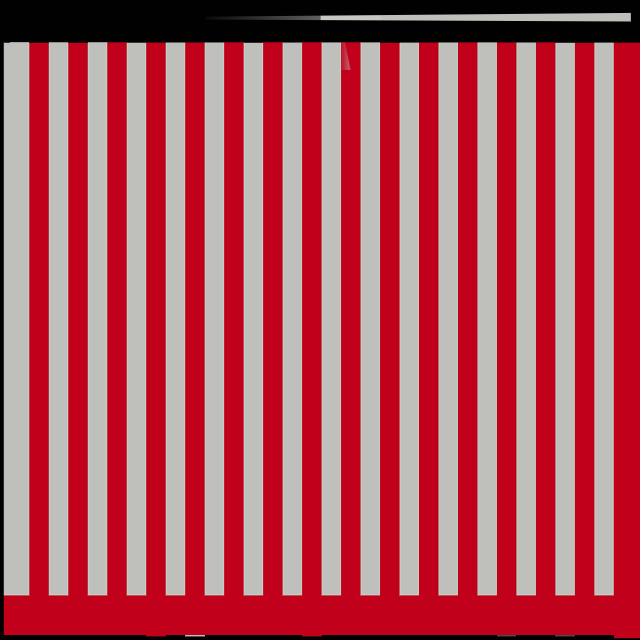
Write a WebGL 1 fragment shader that draws this pattern.

```glsl
precision highp float;
// Red and grey vertical stripes above a red hem, on black, with a thin tapering sliver over the top.
uniform vec2 u_resolution;

float hash(float n) {
  n = fract(n * 0.1031);
  n *= n + 33.33;
  return fract(n * (n + n));
}

// Turns a signed distance (positive inside) into smooth coverage.
float cover(float d) {
  return clamp(0.5 + d * min(u_resolution.x, u_resolution.y), 0.0, 1.0);
}

float isStripe(float n, float wanted) {
  return 1.0 - step(0.5, abs(n - wanted));
}

// Signed distance to the red area: stripes, wide last stripe and hem.
float redArea(vec2 p, float phase) {
  float d = (0.25 - abs(fract(phase + 0.25) - 0.5)) * 0.06089;
  d = min(d, p.x - 0.0458);
  d = max(d, p.x - 0.959);
  return max(d, 0.0697 - p.y);
}

// Pale flap folded over the top of one red stripe.
float flap(vec2 p) {
  float slant = mix(0.548, 0.539, (p.y - 0.8906) / 0.043);
  float d = min(min(p.x - 0.5339, slant - p.x), p.y - 0.8906);
  return cover(d) * mix(0.15, 0.42, smoothstep(0.534, 0.546, p.x));
}

// Coverage of the thin wedge above the stripes.
float sliver(vec2 p) {
  float along = (p.x - 0.3216) / 0.664;
  float upper = mix(0.9740, 0.9798, along);
  float lower = mix(0.9694, 0.9664, along);
  float d = min(upper - p.y, p.y - lower);
  return cover(min(d, min(p.x - 0.3216, 0.9857 - p.x)));
}

void main() {
  vec2 p = gl_FragCoord.xy / u_resolution;
  vec3 red = vec3(0.755, 0.0, 0.105);
  vec3 grey = vec3(0.75, 0.75, 0.735);
  float phase = (p.x - 0.0458) / 0.06089;
  float stripe = min(floor(phase * 2.0), 30.0);

  // Stripes, with a faint colour fringe on both sides of each edge
  float d = redArea(p, phase);
  float fringe = 1.0 - smoothstep(0.0012, 0.0024, abs(d));
  vec3 redSide = mix(red, vec3(0.75, 0.0, 0.05), fringe);
  vec3 greySide = mix(grey, vec3(0.75, 0.81, 0.80), fringe);
  vec3 cloth = mix(greySide, redSide, cover(d));
  cloth = mix(cloth, grey, flap(p));

  // Ragged tabs below the hem
  float redTab = 0.0;
  for (int i = 3; i < 6; i++) {
    redTab += isStripe(stripe, exp2(float(i)) - 2.0);
  }
  float brightTab = isStripe(stripe, 8.0);
  float dimTab = isStripe(stripe, 24.0) + isStripe(stripe, 27.0);
  float tab = 0.0022 * (redTab + brightTab + dimTab);
  tab += 0.0028 * isStripe(stripe, 30.0);
  vec3 tabColor = red * redTab + grey * (brightTab + 0.4 * dimTab);
  cloth = mix(cloth, tabColor, cover(0.0078 - p.y) * step(0.001, tab));

  // Outline, slightly uneven along the top
  float top = 0.9342 - 0.0012 * hash(stripe + 7.0);
  float outline = min(p.x - 0.0059, min(top - p.y, p.y - 0.0078 + tab));
  vec3 color = mix(vec3(0.003), cloth, cover(outline));

  // Sliver, fading to black at its left end
  float fade = mix(0.05, 0.5, clamp((p.x - 0.3216) / 0.18, 0.0, 1.0));
  float crease = step(p.x, 0.594 + 0.5 * (0.973 - p.y));
  float shade = mix(fade, 1.0 + 0.04 * crease, cover(p.x - 0.501));
  color = mix(color, grey * shade, sliver(p));

  gl_FragColor = vec4(color, 1.0);
}
```
